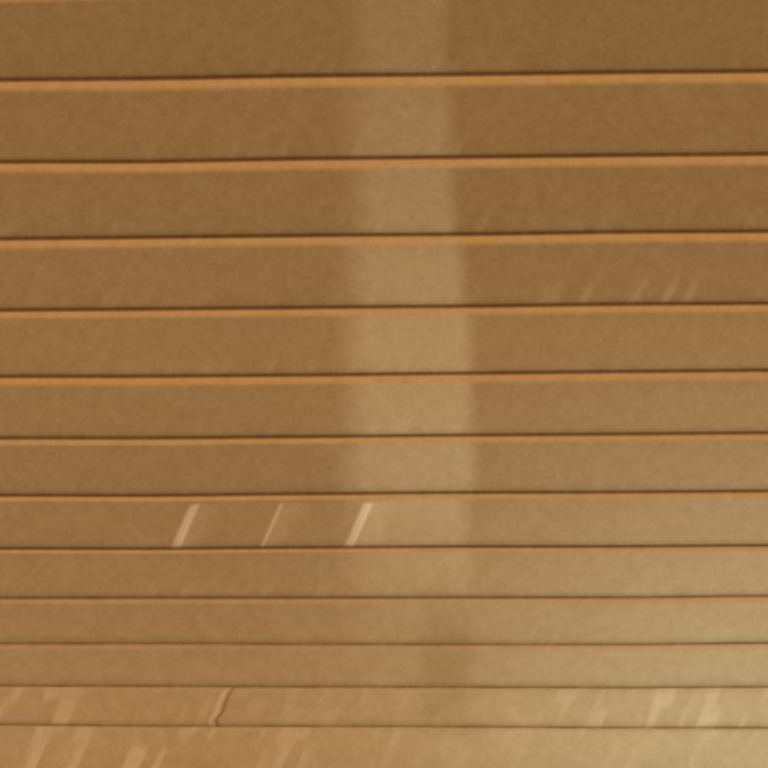
Give the GLSL for this texture, as a WebGL 1 fragment shader.

```glsl
precision highp float;
// Tan overlapping slats, narrowing downward, with a soft vertical glow and scuffs.

uniform vec2 u_resolution;

#define FIRST_SEAM 0.099   // depth of the top seam below the upper edge
#define FIRST_SLAT 0.108   // height of the slat under it
#define SHRINK 0.93        // height ratio of successive slats
#define LAST_SEAM 11.0
#define TILT 0.0125
#define GLOW 0.085
#define GRAIN 0.022
#define SCUFF 0.09
#define DARK_LINE vec3(0.35, 0.21, 0.09)
#define LIT_LIP vec3(0.73, 0.51, 0.28)

float hash(vec2 p) {
  vec3 q = fract(vec3(p.xyx) * 0.1031);
  q += dot(q, q.yzx + 33.33);
  return fract((q.x + q.y) * q.z);
}

float noise(vec2 p) {
  vec2 i = floor(p), f = fract(p);
  f = f * f * (3.0 - 2.0 * f);
  return mix(mix(hash(i), hash(i + vec2(1.0, 0.0)), f.x),
             mix(hash(i + vec2(0.0, 1.0)), hash(i + 1.0), f.x), f.y);
}

// Depth of seam k, from a geometric series of slat heights
float seamDepth(float k) {
  return FIRST_SEAM + FIRST_SLAT * (1.0 - pow(SHRINK, k)) / (1.0 - SHRINK);
}

// Inverse of seamDepth: whole numbers fall on the seams
float slatCoord(float depth) {
  return log(1.0 - (depth - FIRST_SEAM) * (1.0 - SHRINK) / FIRST_SLAT) / log(SHRINK);
}

// Soft-edged line of half width w around zero
float line(float d, float w, float soft) {
  return 1.0 - smoothstep(w - soft, w + soft, abs(d));
}

vec3 slatColor(float x, float depth) {
  vec3 left = mix(vec3(0.545, 0.395, 0.225), vec3(0.585, 0.43, 0.26), smoothstep(0.0, 0.7, depth));
  left = mix(left, vec3(0.655, 0.49, 0.305), smoothstep(0.65, 1.0, depth));
  float sheen = smoothstep(0.3, 1.0, depth) * smoothstep(0.25, 1.0, x);
  return mix(left, vec3(0.745, 0.635, 0.455), sheen);
}

// Vertical reflection, whose edges shift a little on every slat
float glowBand(float x, float depth, float row) {
  float shift = 0.014 * (hash(vec2(row, 4.0)) - 0.5);
  float rightEdge = mix(0.585, 0.615, smoothstep(0.0, 0.6, depth)) + shift;
  float band = smoothstep(0.43, 0.49, x + shift) * (1.0 - smoothstep(rightEdge - 0.018, rightEdge + 0.012, x));
  float strength = mix(0.5, 1.0, smoothstep(0.0, 0.4, depth)) * (1.0 - smoothstep(0.6, 0.88, depth));
  return band * strength;
}

void main() {
  vec2 p = gl_FragCoord.xy / u_resolution;
  float px = 1.0 / min(u_resolution.x, u_resolution.y);

  // Tilted, slightly bowed depth below the upper edge
  float depth = 1.0 - p.y;
  depth += TILT * (1.0 - 1.5 * depth * depth) * (p.x - 0.5);
  depth += 0.0025 * (noise(vec2(p.x * 5.0, depth * 6.0)) - 0.5);

  float s = min(slatCoord(depth), LAST_SEAM + 0.99);
  float row = floor(s);
  float within = fract(s);
  float below = depth - seamDepth(row);

  // Base colour, reflection and the shadow at its lower end
  vec3 color = slatColor(p.x, depth);
  color += GLOW * glowBand(p.x, depth, row) * vec3(1.0, 1.1, 1.05);
  float shadow = smoothstep(0.53, 0.57, p.x) * (1.0 - smoothstep(0.6, 0.63, p.x));
  color -= 0.045 * shadow * smoothstep(0.74, 0.85, depth) * (1.0 - smoothstep(0.93, 0.97, depth));
  color *= 1.0 + 0.035 * (hash(vec2(row, 9.0)) - 0.5) - 0.02 * smoothstep(0.5, 1.0, within);

  // Slanted scuffs along the lower edges, heaviest near the bottom
  float slanted = p.x + 0.45 * below;
  float streak = smoothstep(0.52, 0.9, noise(vec2(slanted * 75.0, row * 7.0 + within * 1.2)));
  float patches = smoothstep(0.35, 0.75, noise(vec2(p.x * 4.0 + row * 3.7, row)));
  float wear = 0.25 * patches * smoothstep(0.55, 1.0, within);
  wear += 0.55 * line(row - 2.0, 0.5, 0.1) * smoothstep(0.65, 0.85, p.x) * smoothstep(0.4, 0.9, within);
  wear += 0.6 * step(9.5, row) * mix(0.4, 1.0, patches);
  color += SCUFF * streak * wear;

  // Three bright slanted scratches across one slat
  float inScratched = line(row - 6.0, 0.5, 0.1) * smoothstep(0.12, 0.2, within);
  for (int i = 0; i < 3; i++) {
    float n = float(i);
    float d = slanted - 0.259 - 0.113 * n;
    float width = 0.002 + 0.004 * abs(n - 1.0);
    color += 0.14 * inScratched * line(d, width, 0.0025 + px);
    color += 0.03 * inScratched * smoothstep(0.0, 0.004, d) * (1.0 - smoothstep(0.01, 0.05, d));
  }

  // Slanted crack with a pale rim
  float inCracked = line(row - 10.0, 0.5, 0.1);
  float crack = slanted - 0.304 + 0.006 * (noise(vec2(3.0, within * 5.0)) - 0.5);
  color = mix(color, vec3(0.49, 0.33, 0.17), 0.75 * inCracked * line(crack, 0.002, 0.002 + px));
  color += 0.1 * inCracked * line(crack + 0.008, 0.002, 0.003 + px);

  // Seams: a lit lip under a dark line, both thinner further down
  float k = min(floor(s + 0.5), LAST_SEAM);
  float d = depth - seamDepth(k);
  float height = FIRST_SLAT * pow(SHRINK, k);
  float late = smoothstep(6.5, 9.5, k);
  float lipWidth = height * mix(0.08, 0.14, hash(vec2(k, 2.0)));
  float lip = smoothstep(-px, 0.002 + px, d) * (1.0 - smoothstep(lipWidth * 0.6, lipWidth * 1.3, d));
  color = mix(color, LIT_LIP, lip * mix(0.85, 0.25, late));
  float broken = mix(1.0, 0.6 + 0.4 * noise(vec2(p.x * 30.0, k)), late);
  float dark = line(d + 0.001, height * 0.024, 0.0018 + px);
  color = mix(color, mix(DARK_LINE, vec3(0.46, 0.29, 0.14), late), dark * broken * 0.85);
  color *= 1.0 - 0.09 * smoothstep(-0.012, -0.002, d) * (1.0 - smoothstep(-0.002, 0.0, d));

  // Fine mottled grain
  color += GRAIN * (noise(p * 230.0) + noise(p * 95.0) - 1.0);
  gl_FragColor = vec4(clamp(color, 0.0, 1.0), 1.0);
}
```
